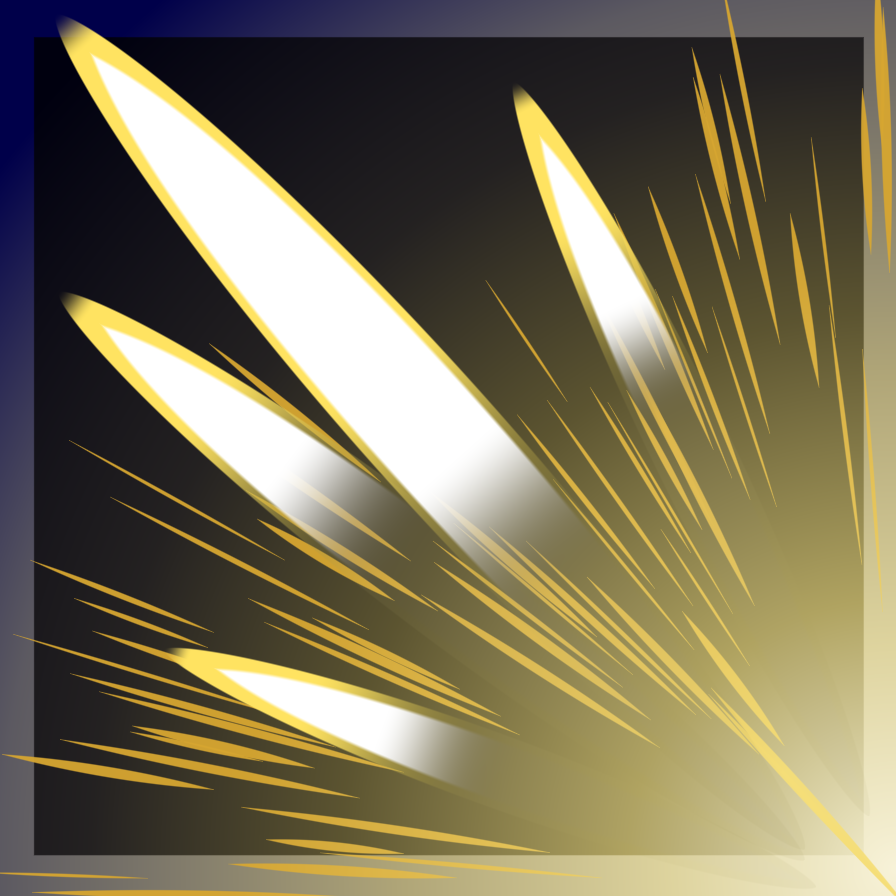
Write a three.js fragment shader that draws this background.

```glsl
// Golden light beams and streaks bursting from the lower right corner over a dark framed panel.
varying vec2 vUv;

float hash(float n) {
  return fract(sin(n * 12.9898) * 43758.5);
}

float ramp(float a, float b, float x) {
  return clamp((x - a) / (b - a), 0.0, 1.0);
}

// Corner glow on the dark panel, by distance from the corner
vec3 panelGlow(float d) {
  vec3 c = mix(vec3(0.96, 0.94, 0.82), vec3(0.69, 0.64, 0.38), ramp(0.0, 0.3, d));
  c = mix(c, vec3(0.36, 0.33, 0.19), ramp(0.3, 0.62, d));
  c = mix(c, vec3(0.14, 0.13, 0.13), ramp(0.62, 0.9, d));
  return mix(c, vec3(0.0, 0.0, 0.06), ramp(0.9, 1.28, d));
}

// Brighter, bluer glow on the surrounding frame
vec3 frameGlow(float d) {
  vec3 c = mix(vec3(0.97, 0.95, 0.85), vec3(0.87, 0.83, 0.62), ramp(0.0, 0.25, d));
  c = mix(c, vec3(0.69, 0.65, 0.47), ramp(0.25, 0.55, d));
  c = mix(c, vec3(0.36, 0.35, 0.38), ramp(0.55, 1.0, d));
  return mix(c, vec3(0.0, 0.0, 0.29), ramp(1.0, 1.27, d));
}

// Thin tapered streaks pointing at the corner
vec3 addStreaks(vec3 color, vec2 p) {
  vec2 q = vec2(1.01, -0.01) - p;
  float radius = length(q);
  float angle = atan(-q.y, q.x);
  for (int i = 0; i < 64; i++) {
    float k = float(i);
    float streakAngle = (k + hash(k + 3.1)) / 64.0 * 1.57;
    float gap = (streakAngle - 0.87) / 0.14;
    float outer = mix(0.62, 1.08, hash(k + 17.7)) - 0.36 * exp(-gap * gap);
    float span = mix(0.15, 0.36, hash(k + 41.3));
    float s = (outer - radius) / span;
    float halfWidth = mix(0.0015, 0.0058, hash(k + 71.9)) * 4.0 * s * (1.0 - s);
    float side = abs(angle - streakAngle) * radius;
    float mask = smoothstep(-0.001, 0.001, halfWidth - side) * step(0.0, s) * step(s, 1.0);
    vec3 gold = mix(vec3(0.96, 0.87, 0.47), vec3(0.84, 0.65, 0.19), ramp(0.2, 0.75, radius));
    color = mix(color, gold, mask * 0.95);
  }
  return color;
}

// Leaf-shaped beam: yellow rim, white core, dissolving between fadeStart and fadeEnd
vec3 addBeam(vec3 color, vec2 p, vec2 tip, vec2 base, float width, float fadeStart, float fadeEnd) {
  vec2 axis = base - tip;
  vec2 dir = normalize(axis);
  vec2 q = p - tip;
  float t = dot(q, dir) / length(axis);
  float side = abs(q.x * dir.y - q.y * dir.x);
  float lens = max(4.0 * t * (1.0 - t), 0.0);
  float depth = width * pow(lens, 0.65) - side;
  float inside = smoothstep(-0.001, 0.0015, depth) * step(0.0, t) * step(t, 1.0);
  float rim = 0.009 + 0.026 * exp(-12.0 * t);
  float core = smoothstep(-0.002, 0.003, depth - rim);
  float fade = smoothstep(fadeStart, fadeEnd, t);
  float rimFade = smoothstep(fadeStart - 0.12, fadeEnd, t);

  vec3 coreColor = mix(vec3(1.0), vec3(0.45, 0.43, 0.36), fade);
  vec3 rimColor = mix(vec3(1.0, 0.89, 0.38), vec3(0.5, 0.46, 0.2), rimFade);
  float coreAlpha = mix(1.0, 0.06, fade);
  float rimAlpha = mix(1.0, 0.06, rimFade) * smoothstep(0.0, 0.04, t);
  vec3 beam = mix(mix(color, rimColor, rimAlpha), mix(color, coreColor, coreAlpha), core);
  beam += 0.04 * fade * (1.0 - t);
  return mix(color, beam, inside);
}

void main() {
  vec2 p = vUv;

  // Dark panel inside a lighter frame
  float d = length(p - vec2(1.0, 0.03));
  vec2 border = abs(p - vec2(0.501, 0.502)) - vec2(0.463, 0.4565);
  float panel = 1.0 - smoothstep(-0.001, 0.001, max(border.x, border.y));
  vec3 color = mix(frameGlow(d), panelGlow(d), panel);

  color = addStreaks(color, p);

  // Four large beams
  color = addBeam(color, p, vec2(0.065, 0.674), vec2(0.898, 0.040), 0.058, 0.30, 0.48);
  color = addBeam(color, p, vec2(0.062, 0.984), vec2(0.898, 0.052), 0.072, 0.53, 0.70);
  color = addBeam(color, p, vec2(0.573, 0.909), vec2(0.970, 0.089), 0.045, 0.30, 0.47);
  color = addBeam(color, p, vec2(0.182, 0.275), vec2(0.911, 0.010), 0.041, 0.33, 0.54);

  gl_FragColor = vec4(color, 1.0);
}
```
